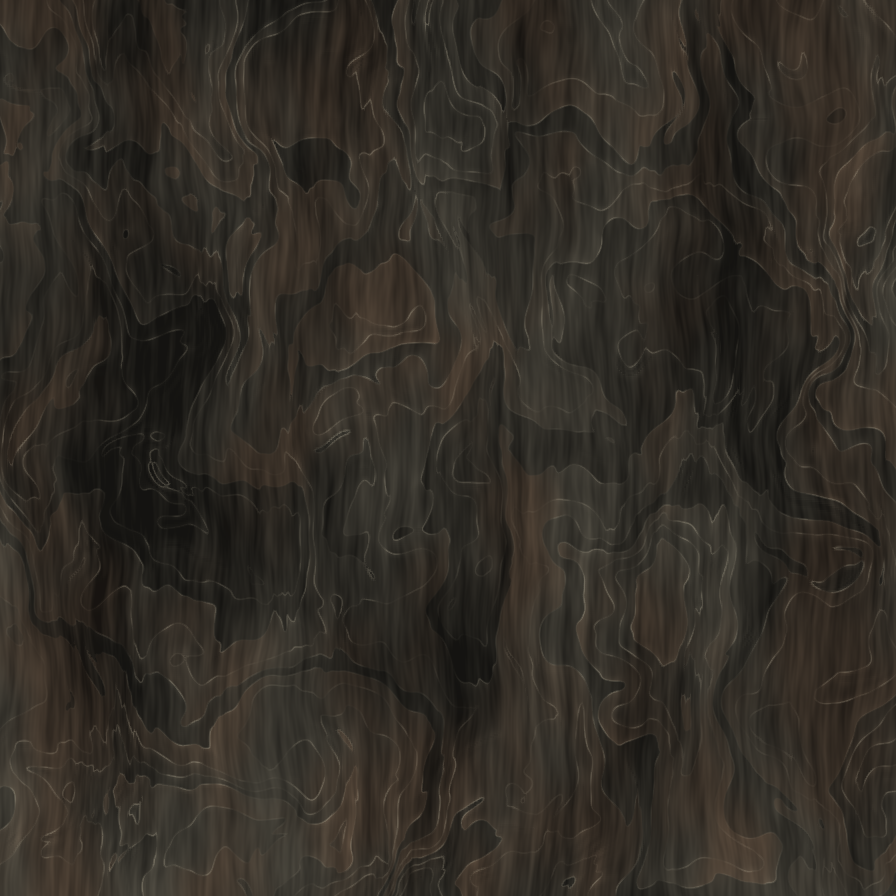
Write a WebGL 2 fragment shader that draws this texture.

```glsl
#version 300 es
precision highp float;
precision highp int;
// Dark weathered bark: tall soft blotches and fine upright fibres, crossed by
// thin pale veins. The veins are contour lines of a warped gradient-noise
// field; each layer between two contours gets its own tone and tint.

uniform vec2 u_resolution;
out vec4 fragColor;

const vec3  GREY_TINT      = vec3(1.05, 1.00, 0.87);
const vec3  BROWN_TINT     = vec3(1.20, 1.00, 0.81);
const float BASE_TONE      = 0.167;
const float MIN_TONE       = 0.075;
const float BLOTCH_DEPTH   = 0.125;
const float FIBRE_DEPTH    = 0.065;
const float LAYER_DEPTH    = 0.045;
const float VEIN_GAIN      = 0.125;
const float GLOW_GAIN      = 0.065;
const vec2  BLOTCH_FREQ    = vec2(6.0, 1.9);
const vec2  FIBRE_FREQ     = vec2(75.0, 7.0);
const vec2  STRATA_FREQ    = vec2(4.2, 2.1);
const vec2  WARP_FREQ      = vec2(5.0, 4.0);
const float WARP_AMOUNT    = 0.13;
const float STRATA_LEVELS  = 9.0;
const float VEIN_HALFWIDTH = 0.0008;
const float GLOW_WIDTH     = 0.0042;

uint hashCell(ivec2 cell) {
  uint h = uint(cell.x) * 1597334677u ^ uint(cell.y) * 3812015801u;
  h = (h ^ (h >> 16)) * 2246822519u;
  h = (h ^ (h >> 13)) * 3266489917u;
  return h ^ (h >> 16);
}

float hash01(ivec2 cell) {
  return float(hashCell(cell) >> 8) / 16777216.0;
}

vec2 gradientAt(ivec2 cell) {
  float angle = 6.28318 * hash01(cell);
  return vec2(cos(angle), sin(angle));
}

float gradientNoise(vec2 p) {
  vec2 base = floor(p);
  vec2 f = p - base;
  ivec2 c = ivec2(base);
  vec2 w = f * f * f * (f * (f * 6.0 - 15.0) + 10.0);
  float a = dot(gradientAt(c), f);
  float b = dot(gradientAt(c + ivec2(1, 0)), f - vec2(1.0, 0.0));
  float d = dot(gradientAt(c + ivec2(0, 1)), f - vec2(0.0, 1.0));
  float e = dot(gradientAt(c + ivec2(1, 1)), f - vec2(1.0, 1.0));
  return mix(mix(a, b, w.x), mix(d, e, w.x), w.y);
}

float fbm(vec2 p, int octaves, float gain) {
  float sum = 0.0;
  float amplitude = 1.0;
  for (int i = 0; i < octaves; i++) {
    sum += amplitude * gradientNoise(p);
    p = p * 2.03 + vec2(17.3, 9.1);
    amplitude *= gain;
  }
  return sum;
}

void main() {
  vec2 uv = gl_FragCoord.xy / u_resolution.y;
  float pixel = 1.0 / u_resolution.y;

  // Swirling displacement shared by all parts
  vec2 warp = WARP_AMOUNT * vec2(fbm(uv * WARP_FREQ + 31.7, 3, 0.5),
                                 fbm(uv * WARP_FREQ + 83.2, 3, 0.5));

  // Strata field, its slope in canvas units, and distance to a contour
  float strata = STRATA_LEVELS * fbm((uv + warp) * STRATA_FREQ + 5.4, 5, 0.43);
  float slope = max(length(vec2(dFdx(strata), dFdy(strata))) / pixel, 1.0);
  float phase = fract(strata);
  float contourDist = min(phase, 1.0 - phase) / slope;

  // Random value per layer, blended over one pixel at the contour
  float shifted = strata - 0.5;
  int layer = int(floor(shifted));
  float soft = clamp(slope * pixel, 0.01, 0.5);
  float layerValue = mix(hash01(ivec2(layer, 71)), hash01(ivec2(layer + 1, 71)),
                         smoothstep(0.5 - soft, 0.5 + soft, fract(shifted)));

  // Thin broken veins with a soft glow on one side
  float broken = smoothstep(-0.22, 0.38, gradientNoise(uv * vec2(62.0, 40.0)));
  float region = smoothstep(-0.4, 0.35, fbm(uv * vec2(8.0, 5.0) + 47.0, 2, 0.5));
  float crowding = 1.0 - smoothstep(0.2, 0.6, slope * pixel);
  float vein = 1.0 - smoothstep(VEIN_HALFWIDTH - 0.5 * pixel,
                                VEIN_HALFWIDTH + 0.7 * pixel, contourDist);
  vein *= (0.2 + 0.8 * broken) * (0.3 + 0.7 * region) * crowding;
  float glow = exp(-phase / (slope * GLOW_WIDTH));
  glow *= (0.35 + 0.65 * broken) * region * crowding;

  // Tall blotches and upright fibres
  float blotch = fbm((uv + 0.5 * warp) * BLOTCH_FREQ + 12.6, 4, 0.5);
  float fibre = fbm((uv + 0.12 * warp) * FIBRE_FREQ + 3.9, 3, 0.7);

  float tone = BASE_TONE + BLOTCH_DEPTH * blotch + FIBRE_DEPTH * fibre
             + LAYER_DEPTH * (layerValue - 0.5);
  tone = max(tone, MIN_TONE) + VEIN_GAIN * vein + GLOW_GAIN * glow;

  // Brown patches follow the layers; veins stay nearly grey
  float rust = fbm(uv * vec2(7.0, 3.5) + 64.0, 3, 0.5);
  float brown = smoothstep(-0.25, 0.6, rust + 0.5 * (layerValue - 0.5));
  brown *= 1.0 - 0.6 * vein;
  fragColor = vec4(tone * mix(GREY_TINT, BROWN_TINT, brown), 1.0);
}
```
